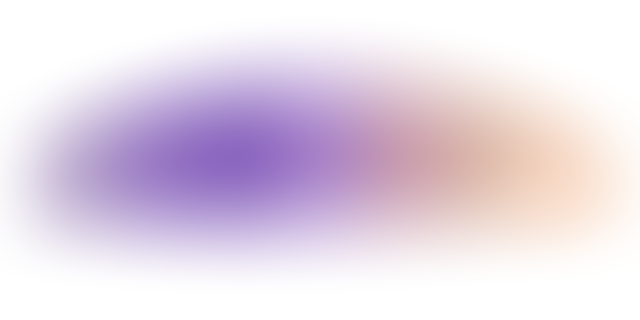
A WebGL 2 fragment shader for this background:

```glsl
#version 300 es
precision highp float;

uniform vec2 u_resolution;
out vec4 fragColor;

const int STOPS = 9;
const vec3 PAPER = vec3(1.0);
const vec3 PEACH = vec3(1.0, 0.88, 0.79);

// Evenly spaced colours along the band, left to right
const vec3 BAND[STOPS] = vec3[STOPS](
    vec3(0.97, 0.965, 0.975),
    vec3(0.74, 0.67, 0.82),
    vec3(0.60, 0.475, 0.77),
    vec3(0.55, 0.405, 0.75),
    vec3(0.66, 0.51, 0.78),
    vec3(0.78, 0.61, 0.69),
    vec3(0.86, 0.72, 0.67),
    vec3(0.955, 0.84, 0.77),
    vec3(0.995, 0.975, 0.96)
);

vec3 bandStop(int index) {
    return BAND[clamp(index, 0, STOPS - 1)];
}

// Catmull-Rom spline keeps the colour ramp free of visible creases
vec3 bandColor(float x) {
    float position = clamp(x, 0.0, 1.0) * float(STOPS - 1);
    int index = min(int(position), STOPS - 2);
    float t = position - float(index);
    vec3 a = bandStop(index - 1);
    vec3 b = bandStop(index);
    vec3 c = bandStop(index + 1);
    vec3 d = bandStop(index + 2);
    return b + 0.5 * t * (c - a + t * (2.0 * a - 5.0 * b + 4.0 * c - d
        + t * (3.0 * (b - c) + d - a)));
}

float parabola(float x, float peakX, float peak, float bend) {
    float offset = x - peakX;
    return peak - bend * offset * offset;
}

// Soft vertical falloff around a bowed centre line
float bandCoverage(vec2 uv) {
    float center = parabola(uv.x, 0.52, 0.517, 0.35);
    float halfHeight = parabola(uv.x, 0.48, 0.45, 0.6);
    return 1.0 - smoothstep(0.0, halfHeight, abs(uv.y - center));
}

float glow(vec2 uv, vec2 center, vec2 radius) {
    vec2 offset = (uv - center) / radius;
    return exp(-dot(offset, offset));
}

void main() {
    vec2 uv = gl_FragCoord.xy / u_resolution;
    vec3 color = mix(PAPER, bandColor(uv.x), bandCoverage(uv));

    // Warm light in the lower right
    color = mix(color, PEACH, 0.3 * glow(uv, vec2(0.87, 0.38), vec2(0.1, 0.14)));
    fragColor = vec4(clamp(color, 0.0, 1.0), 1.0);
}
```
